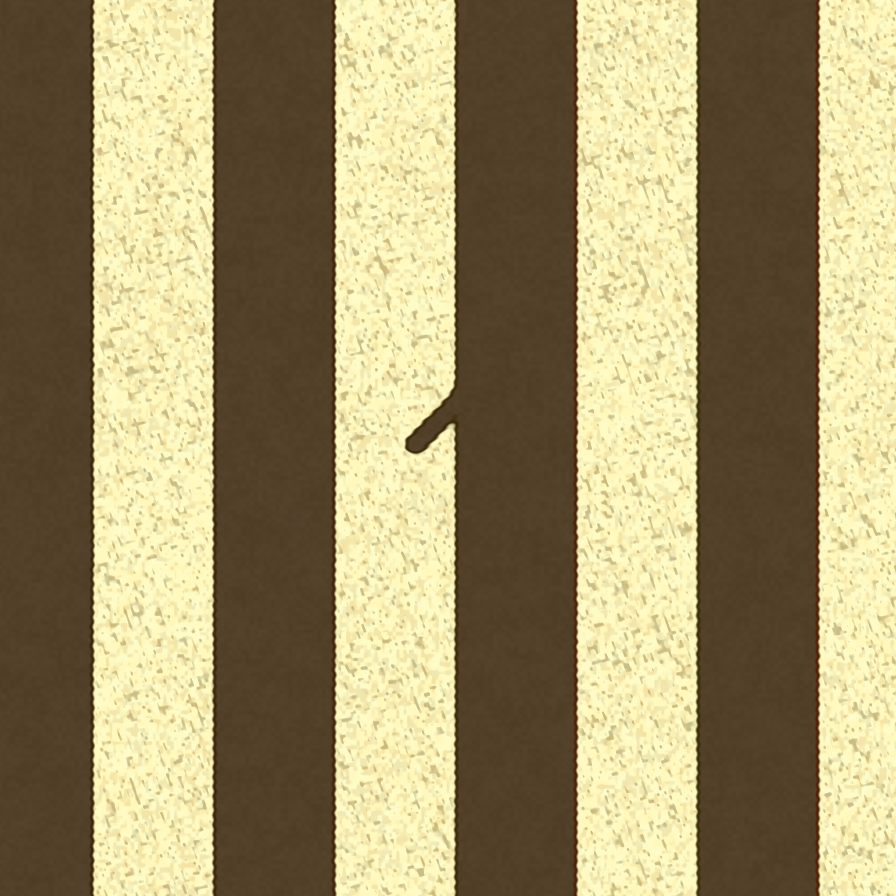
This pattern is drawn by a three.js fragment shader. Its source:

```glsl
// Speckled cream stripes on dark brown, with beaded rims and one slanted spur.
varying vec2 vUv;

const float PERIOD = 0.2699;
const float FIRST_CENTER = 0.1712;
const float HALF_WIDTH = 0.0666;
const float EDGE_SOFTNESS = 0.0017;
const float RIM_WIDTH = 0.0052;
const float BEAD_COUNT = 94.0;
const float BEAD_DEPTH = 0.0006;

const vec2 SPUR_TIP = vec2(0.4640, 0.5043);
const vec2 SPUR_ROOT = vec2(0.5180, 0.5590);
const float SPUR_RADIUS = 0.0118;
const float SPUR_BLEND = 0.010;

const vec2 GRAIN_SCALE = vec2(250.0, 205.0);
const vec2 SPECK_SCALE = vec2(235.0, 170.0);

const vec3 BROWN = vec3(0.32, 0.25, 0.16);
const vec3 RIM = vec3(0.23, 0.13, 0.02);
const vec3 PALE = vec3(1.00, 0.98, 0.76);
const vec3 CREAM = vec3(0.95, 0.90, 0.67);
const vec3 SPECK = vec3(0.76, 0.70, 0.48);
const vec3 RED_FRINGE = vec3(0.10, -0.02, -0.01);
const vec3 GREEN_FRINGE = vec3(-0.01, 0.05, -0.01);

float hash(vec2 p) {
  vec3 q = fract(vec3(p.xyx) * 0.1031);
  q += dot(q, q.yzx + 33.33);
  return fract((q.x + q.y) * q.z);
}

float noise(vec2 p) {
  vec2 cell = floor(p);
  vec2 f = fract(p);
  f = f * f * (3.0 - 2.0 * f);
  float low = mix(hash(cell), hash(cell + vec2(1.0, 0.0)), f.x);
  float high = mix(hash(cell + vec2(0.0, 1.0)), hash(cell + 1.0), f.x);
  return mix(low, high, f.y);
}

float segmentDistance(vec2 p, vec2 a, vec2 b) {
  vec2 along = b - a;
  float t = clamp(dot(p - a, along) / dot(along, along), 0.0, 1.0);
  return length(p - a - along * t);
}

float smoothMin(float a, float b, float k) {
  float h = max(k - abs(a - b), 0.0) / k;
  return min(a, b) - h * h * k * 0.25;
}

// Offset from the center line of the nearest pale stripe.
float stripeOffset(float x) {
  return mod(x - FIRST_CENTER + 0.5 * PERIOD, PERIOD) - 0.5 * PERIOD;
}

// Signed distance to the boundary, positive on the pale side.
float paleDistance(vec2 p) {
  float stripe = HALF_WIDTH - abs(stripeOffset(p.x));
  float spur = segmentDistance(p, SPUR_TIP, SPUR_ROOT) - SPUR_RADIUS;
  float side = floor(p.x / (0.5 * PERIOD));
  float bead = sin(6.28318 * BEAD_COUNT * p.y + side * 1.7);
  float rough = noise(vec2(side * 7.0, p.y * 130.0)) - 0.5;
  return smoothMin(stripe, spur, SPUR_BLEND) + BEAD_DEPTH * (bead + 1.4 * rough);
}

vec3 paleSurface(vec2 p) {
  float grain = noise(p * GRAIN_SCALE);
  vec2 slanted = vec2(p.x + 0.35 * p.y, p.y - 0.25 * p.x);
  float speck = noise(slanted * SPECK_SCALE + 41.0);
  float tint = noise(p * 120.0 + 83.0) - 0.5;
  float drift = noise(p * 5.0 + 17.0) - 0.5;
  vec3 color = mix(CREAM, PALE, smoothstep(0.15, 0.58, grain + 0.15 * drift));
  color = mix(color, SPECK, 0.85 * smoothstep(0.64, 0.94, speck));
  return color + tint * vec3(0.02, -0.02, -0.07);
}

vec3 darkSurface(vec2 p) {
  float grain = noise(p * 210.0 + 9.0) - 0.5;
  float mottle = noise(p * 45.0 + 29.0) - 0.5;
  return BROWN + 0.022 * grain + 0.012 * mottle;
}

void main() {
  float d = paleDistance(vUv);

  // Dark rim, tinted red or green along opposite sides of each stripe.
  float beadTone = 0.75 + 0.25 * noise(vec2(vUv.x * 30.0, vUv.y * 170.0));
  float rimAmount = smoothstep(-RIM_WIDTH, -0.4 * RIM_WIDTH, d) * beadTone;
  float fringeAmount = smoothstep(0.1, 0.9, vUv.x);
  vec3 fringe = stripeOffset(vUv.x) < 0.0 ? RED_FRINGE : GREEN_FRINGE;
  vec3 dark = mix(darkSurface(vUv), RIM + fringe * fringeAmount, rimAmount);

  // A thin bright glow smooths the grain beside each edge.
  float glow = 0.55 * (1.0 - smoothstep(0.002, 0.007, d));
  vec3 pale = mix(paleSurface(vUv), PALE, glow);

  float coverage = smoothstep(-EDGE_SOFTNESS, EDGE_SOFTNESS, d);
  gl_FragColor = vec4(mix(dark, pale, coverage), 1.0);
}
```
